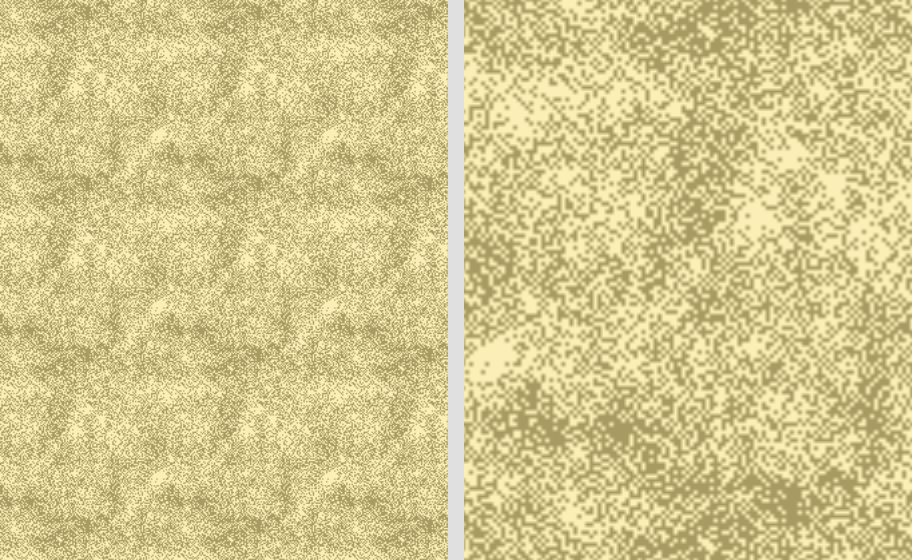
Left: the whole. Right: its middle third, enlarged.
Give the GLSL for this texture, as a WebGL 2 fragment shader.

```glsl
#version 300 es
precision highp float;

uniform vec2 u_resolution;
out vec4 outColor;

const float TILE_SIZE = 0.3055;  // tile side as a share of canvas height
const float CELLS = 128.0;       // grains along one tile side
const vec3 LIGHT = vec3(0.985, 0.935, 0.712);
const vec3 DARK = vec3(0.655, 0.605, 0.385);

float hash(vec2 p, float seed) {
    vec3 q = fract(vec3(p.xyx + seed * 17.37) * 0.1031);
    q += dot(q, q.yzx + 33.33);
    return fract((q.x + q.y) * q.z);
}

// Value noise that wraps after `period` lattice steps
float wrappedNoise(vec2 p, float period, float seed) {
    vec2 i = floor(p);
    vec2 f = fract(p);
    f = f * f * (3.0 - 2.0 * f);
    vec2 a = mod(i, period);
    vec2 b = mod(i + 1.0, period);
    float low = mix(hash(a, seed), hash(vec2(b.x, a.y), seed), f.x);
    float high = mix(hash(vec2(a.x, b.y), seed), hash(b, seed), f.x);
    return mix(low, high, f.y);
}

// Cloudy mottling, centred on zero
float mottle(vec2 tile) {
    float sum = 0.0;
    float amplitude = 0.27;
    float frequency = 6.0;
    for (int octave = 0; octave < 4; octave++) {
        sum += amplitude * (wrappedNoise(tile * frequency, frequency, float(octave + 3)) - 0.5);
        amplitude *= 1.08;
        frequency *= 2.0;
    }
    return sum;
}

// Soft tilted ellipse, wrapped across the tile edges
float patchMask(vec2 tile, vec2 center, vec2 radius, float angle) {
    vec2 d = fract(tile - center + 0.5) - 0.5;
    float c = cos(angle);
    float s = sin(angle);
    d = vec2(c * d.x + s * d.y, c * d.y - s * d.x) / radius;
    return exp(-dot(d, d));
}

float tone(vec2 tile) {
    float value = 0.05 + mottle(tile);
    value += 0.50 * patchMask(tile, vec2(0.447, 0.736), vec2(0.036, 0.075), 0.15);
    value += 0.48 * patchMask(tile, vec2(0.902, 0.451), vec2(0.085, 0.036), 0.80);
    value -= 0.32 * patchMask(tile, vec2(0.510, 0.204), vec2(0.070, 0.045), 0.0);
    value -= 0.22 * patchMask(tile, vec2(0.979, 0.643), vec2(0.090, 0.045), -0.2);
    return value;
}

// High-passed white noise gives a maze-like grain
float grain(vec2 cell) {
    float around = 0.0;
    for (int k = 0; k < 4; k++) {
        float side = float(k % 2) * 2.0 - 1.0;
        vec2 offset = k < 2 ? vec2(side, 0.0) : vec2(0.0, side);
        around += hash(mod(cell + offset, CELLS), 1.0);
    }
    return hash(mod(cell, CELLS), 1.0) - 0.25 * around;
}

float isLight(vec2 cell) {
    vec2 tile = fract((cell + 0.5) / CELLS);
    return step(0.0, grain(cell) + tone(tile));
}

void main() {
    vec2 position = gl_FragCoord.xy / u_resolution.y * CELLS / TILE_SIZE;

    // Blend the four nearest cells so the grain has soft edges
    vec2 corner = floor(position - 0.5);
    vec2 weight = fract(position - 0.5);
    float bottom = mix(isLight(corner), isLight(corner + vec2(1.0, 0.0)), weight.x);
    float top = mix(isLight(corner + vec2(0.0, 1.0)), isLight(corner + 1.0), weight.x);

    outColor = vec4(mix(DARK, LIGHT, mix(bottom, top, weight.y)), 1.0);
}
```
